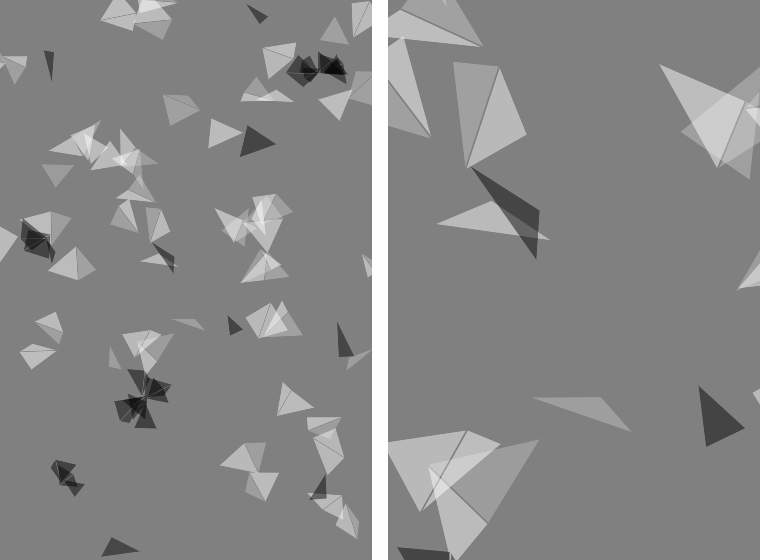
Left, the full canvas; right, a detail of the centre.
Reproduce this background procedurally as a WebGL 1 fragment shader.

```glsl
precision highp float;
// Scattered translucent shards, light and dark, on flat mid grey.
// Shards are sharp triangles fanned in small tufts; tuft centres follow a
// low-discrepancy sequence, and overlapping layers build up the tones.

uniform vec2 u_resolution;

const float GREY = 0.5;
const int LIGHT_TUFTS = 34;
const int DARK_TUFTS = 12;
const int MAX_SHARDS = 13;
const float LIGHT_MAX_COUNT = 4.0;
const float DENSE_COUNT = 13.0;
const float MEDIUM_COUNT = 5.0;
const float LIGHT_SCATTER = 0.075;   // all lengths are in canvas heights
const float DARK_SCATTER = 0.016;
const float JITTER = 0.06;
const float SHORT_EDGE = 0.040;
const float LONG_EDGE = 0.076;
const float NARROW = 0.30;           // apex angles in radians
const float WIDE = 1.05;
const float SEAM = 0.0005;           // inset that parts neighbouring shards
const float BOLD = 0.46;             // layer opacities
const float FAINT = 0.24;
const float FAINT_SHARE = 0.36;
const vec2 SEQUENCE_STEP = vec2(0.7549, 0.5698);
const vec2 LIGHT_START = vec2(0.13, 0.41);
const vec2 DARK_START = vec2(0.86, 0.87);
const vec2 SPARSE_CORNER = vec2(0.58, 0.30);
const vec2 CORNER_SHIFT = vec2(0.20, 0.50);

float hash(vec2 p) {
  return fract(sin(dot(p, vec2(12.9898, 78.233))) * 43758.5453);
}

vec2 hash2(vec2 p) {
  return vec2(hash(p), hash(p + 31.7));
}

// Signed distance to the line a-b, positive on its left side
float leftOf(vec2 p, vec2 a, vec2 b) {
  vec2 e = normalize(b - a);
  vec2 q = p - a;
  return e.x * q.y - e.y * q.x;
}

// Coverage of a counterclockwise triangle
float triangle(vec2 p, vec2 a, vec2 b, vec2 c, float pixel) {
  float d = min(leftOf(p, a, b), min(leftOf(p, b, c), leftOf(p, c, a)));
  return smoothstep(-0.5 * pixel, 0.5 * pixel, d - SEAM);
}

vec2 polar(float angle, float radius) {
  return radius * vec2(cos(angle), sin(angle));
}

// Layers one tuft over the tone; each pair of shards shares an edge
float paintTuft(float tone, vec2 p, vec2 centre, float count, float scatter,
                float size, float ink, float seed, float pixel) {
  if (distance(p, centre) > LONG_EDGE * size + scatter) return tone;
  vec2 apex = centre;
  float angle = 0.0;
  float edge = 0.0;
  for (int j = 0; j < MAX_SHARDS; j++) {
    float n = float(j);
    if (n >= count) break;
    vec2 key = vec2(seed, n * 3.17);
    if (mod(n, 2.0) < 0.5) {
      apex = centre + (hash2(key + 1.3) - 0.5) * scatter;
      angle = 6.2832 * hash(key + 5.9);
      edge = size * mix(SHORT_EDGE, LONG_EDGE, hash(key + 8.1));
    }
    float nextAngle = angle + mix(NARROW, WIDE, hash(key + 11.4));
    float nextEdge = size * mix(SHORT_EDGE, LONG_EDGE, hash(key + 14.2));
    float cover = triangle(p, apex, apex + polar(angle, edge),
                           apex + polar(nextAngle, nextEdge), pixel);
    float opacity = hash(key + 17.6) < FAINT_SHARE * ink ? FAINT : BOLD;
    opacity += 0.05 * (hash(key + 20.8) - 0.5);
    tone = mix(tone, ink, cover * opacity);
    angle = nextAngle;
    edge = nextEdge;
  }
  return tone;
}

void main() {
  float pixel = 1.0 / u_resolution.y;
  vec2 p = gl_FragCoord.xy * pixel;
  vec2 canvas = vec2(u_resolution.x * pixel, 1.0);
  float tone = GREY;

  // Loose light tufts, moved out of the sparse lower left corner
  for (int i = 0; i < LIGHT_TUFTS; i++) {
    float n = float(i);
    vec2 spot = fract(LIGHT_START + n * SEQUENCE_STEP);
    if (all(lessThan(spot, SPARSE_CORNER))) spot += CORNER_SHIFT;
    vec2 centre = spot * canvas + (hash2(vec2(n, 2.6)) - 0.5) * JITTER;
    float count = 1.0 + floor(LIGHT_MAX_COUNT * hash(vec2(n, 7.7)));
    tone = paintTuft(tone, p, centre, count, LIGHT_SCATTER, 1.0, 1.0, n, pixel);
  }

  // Dark shards: a few tight clumps, the rest single
  for (int i = 0; i < DARK_TUFTS; i++) {
    float n = float(i);
    vec2 centre = fract(DARK_START + n * SEQUENCE_STEP) * canvas;
    float count = 1.0;
    if (mod(n, 8.0) == 3.0) count = MEDIUM_COUNT;
    if (mod(n, 6.0) == 0.0) count = DENSE_COUNT;
    float size = count > 1.0 ? 0.8 : 0.95;
    tone = paintTuft(tone, p, centre, count, DARK_SCATTER, size, 0.0, n + 60.0, pixel);
  }

  gl_FragColor = vec4(vec3(tone), 1.0);
}
```
